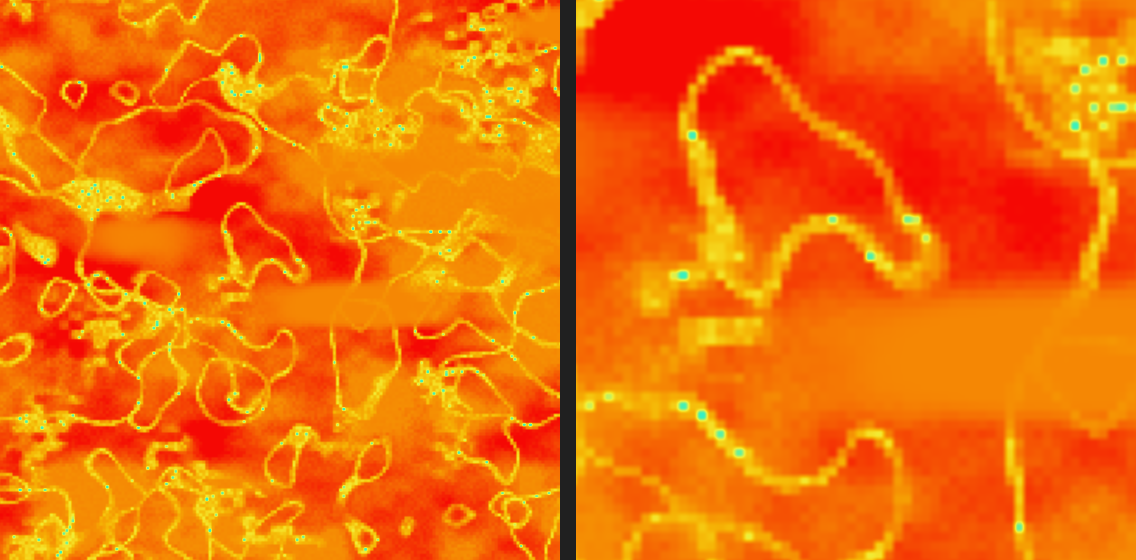
Left, the full canvas; right, a detail of the centre.
Reproduce this texture procedurally as a WebGL 1 fragment shader.

```glsl
precision highp float;
// Grainy heat map: red to orange clouds crossed by thin yellow loops.
// Loops are level lines of warped value noise; patches and hot specks are
// added, and the heat is sampled on a coarse grid and softly interpolated.

uniform vec2 u_resolution;

#define GRID 180.0        // heat samples across the canvas
#define BASE_HEAT 0.375   // mean heat of the clouds
#define CLOUD_GAIN 1.3    // contrast of the clouds
#define PLATEAU 0.53      // heat of the flat orange areas
#define LOOP_WIDTH 0.0066 // half width of a loop line
#define BIG_LOOPS 9.0     // noise frequency of the large loops
#define SMALL_LOOPS 16.0  // noise frequency of the small loops
#define GRAIN 0.09        // heat jitter between samples
#define HOT_SHARE 0.05    // share of line samples that turn green

float hash(vec2 p) {
  vec3 q = fract(vec3(p.xyx) * 0.1031);
  q += dot(q, q.yzx + 33.33);
  return fract((q.x + q.y) * q.z);
}

// Value noise in x, its gradient in yz.
vec3 noise(vec2 p) {
  vec2 i = floor(p), f = fract(p);
  vec2 u = f * f * f * (f * (f * 6.0 - 15.0) + 10.0);
  vec2 du = 30.0 * f * f * (f - 1.0) * (f - 1.0);
  float a = hash(i), b = hash(i + vec2(1.0, 0.0));
  float c = hash(i + vec2(0.0, 1.0)), d = hash(i + 1.0);
  float k = a - b - c + d;
  return vec3(a + (b - a) * u.x + (c - a) * u.y + k * u.x * u.y,
              du * (vec2(b - a, c - a) + k * u.yx));
}

float clouds(vec2 p) {
  p *= vec2(0.8, 1.15);
  return 0.5 * noise(p * 6.0 + 7.3).x
       + 0.3 * noise(p * 14.0 + 31.7).x
       + 0.2 * noise(p * 33.0 + 57.1).x;
}

// Line of even width where the noise crosses the level.
float loops(vec2 p, float frequency, float level) {
  vec3 n = noise(p * frequency + frequency * 3.7);
  float slope = max(length(n.yz), 0.55) * frequency;
  float dist = abs(n.x - level) / slope;
  return 1.0 - smoothstep(0.25 * LOOP_WIDTH, LOOP_WIDTH, dist);
}

// Heat of one grid sample.
float heat(vec2 cell) {
  vec2 p = cell / GRID;
  float grain = hash(cell + 211.0);
  float spark = hash(cell + 467.0);
  float calm = smoothstep(0.7, 0.85, noise(p * vec2(2.5, 8.0) + 19.4).x);

  // Clouds with a flat orange top
  float base = BASE_HEAT + CLOUD_GAIN * (clouds(p) - 0.5);
  base += GRAIN * (grain - 0.5);
  base = clamp(mix(base, PLATEAU, calm), 0.03, PLATEAU + 0.03 * grain);

  // Large and small loops, warped and turned off the lattice
  vec2 warp = vec2(noise(p * 17.0 + 3.1).x, noise(p * 17.0 + 83.9).x) - 0.5;
  vec2 q = p + 0.03 * warp;
  vec2 turned = mat2(0.8, 0.6, -0.6, 0.8) * q + 5.0;
  float line = max(loops(q, BIG_LOOPS, 0.57),
                   loops(turned, SMALL_LOOPS, 0.66));
  line *= 0.6 + 0.4 * smoothstep(0.2, 0.6, noise(p * 21.0 + 41.3).x);

  // Mottled yellow patches
  float patchArea = smoothstep(0.58, 0.82, noise(turned * 10.0 + 61.7).x);
  float mottle = smoothstep(0.3, 0.75, noise(p * vec2(45.0, 60.0)).x);
  float lift = max(line, 0.9 * patchArea * mottle) * (1.0 - 0.85 * calm);

  float value = mix(base, 0.69 + 0.25 * grain, lift);
  return value + 0.5 * step(1.0 - HOT_SHARE, spark) * smoothstep(0.4, 0.8, lift);
}

// Red, orange, yellow, green, cyan
vec3 palette(float t) {
  return vec3(0.96 - 0.75 * smoothstep(0.87, 1.4, t),
              min(t, 0.94),
              0.015 + 0.8 * smoothstep(0.65, 1.5, t));
}

void main() {
  vec2 g = gl_FragCoord.xy / u_resolution * GRID - 0.5;
  vec2 cell = floor(g);
  vec2 w = smoothstep(0.1, 0.9, fract(g));
  float low = mix(heat(cell), heat(cell + vec2(1.0, 0.0)), w.x);
  float high = mix(heat(cell + vec2(0.0, 1.0)), heat(cell + 1.0), w.x);
  gl_FragColor = vec4(palette(mix(low, high, w.y)), 1.0);
}
```
